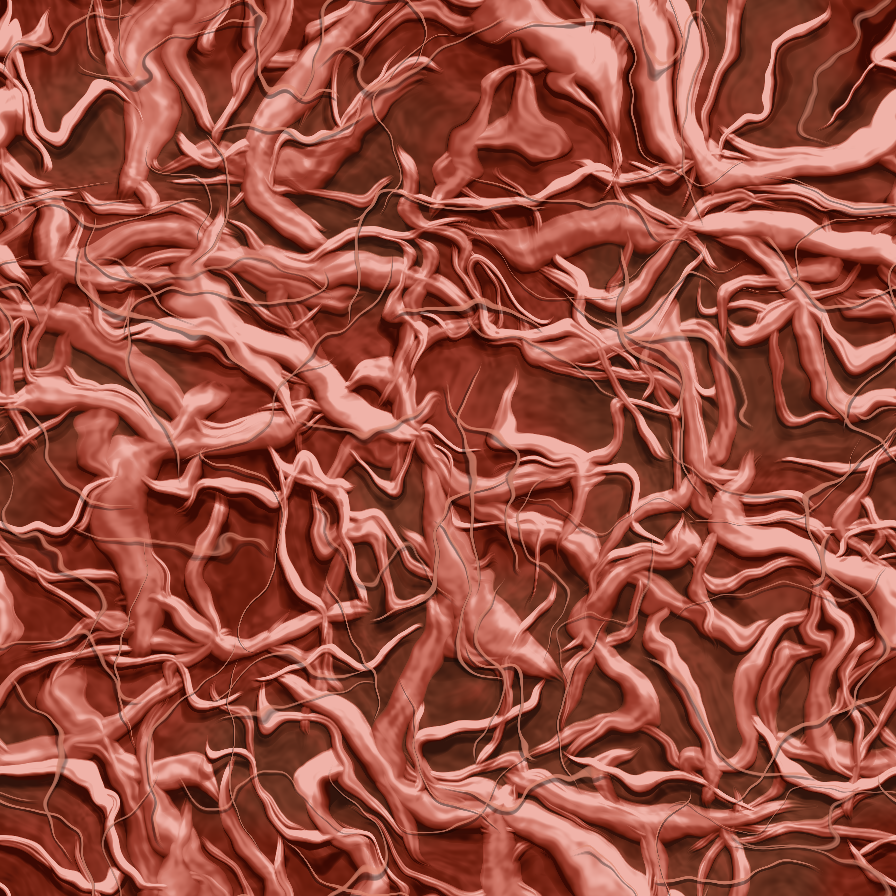
Write a Shadertoy shader that draws this texture.

```glsl
const float TAU = 6.2831853;

vec4 hash4(vec2 p) {
    vec4 q = fract(p.xyxy * vec4(.1031, .1030, .0973, .1099));
    q += dot(q, q.wzxy + 33.33);
    return fract((q.xxyz + q.yzzw) * q.zywx);
}

// Two-channel value noise that wraps after "cells" repeats
vec2 noise(vec2 p, vec2 cells) {
    p *= cells;
    vec2 i = floor(p), f = p - i;
    f = f * f * (3. - 2. * f);
    vec2 a = mod(i, cells), b = mod(i + 1., cells);
    return mix(mix(hash4(a).xy, hash4(vec2(b.x, a.y)).xy, f.x),
               mix(hash4(vec2(a.x, b.y)).xy, hash4(b).xy, f.x), f.y);
}

// Height of scattered, bent and tapered strands, one per jittered cell
float strands(vec2 p, float cells, float halfLength, float halfWidth, float spread, float seed) {
    p *= cells;
    vec2 home = floor(p);
    float top = 0.;
    for (int y = -2; y <= 2; y++)
    for (int x = -2; x <= 2; x++) {
        vec2 cell = home + vec2(x, y);
        vec2 id = mod(cell, cells) + seed;
        vec4 place = hash4(id);
        vec2 d = p - cell - place.xy;
        if (dot(d, d) > 2.2) continue;
        vec4 form = hash4(id + 57.);
        float angle = -.8 + spread * (place.z - .5);
        vec2 axis = vec2(cos(angle), sin(angle));
        vec2 q = vec2(dot(d, axis), dot(d, vec2(-axis.y, axis.x)));
        float taper = 1. - pow(q.x / halfLength, 2.);
        if (taper <= 0.) continue;
        q.y += (.1 + .2 * form.x) * sin(q.x * (2. + 3. * form.y) + TAU * form.z);
        float across = q.y / (halfWidth * (.5 + place.w) * sqrt(taper));
        float body = max(0., 1. - across * across);
        float fibre = sin(across * 8. + 2. * sin(q.x * 6. + TAU * form.x) + TAU * form.w);
        float lift = (.5 + .5 * form.w) * smoothstep(0., .4, taper);
        top = max(top, pow(body, .65) * lift + .06 * fibre * body);
    }
    return top;
}

float relief(vec2 p) {
    vec2 diagonal = vec2(p.x - p.y, p.x + p.y);
    float folds = 1. - abs(2. * noise(diagonal, vec2(5, 9)).x - 1.);
    float creases = 1. - abs(2. * noise(diagonal, vec2(11, 21)).y - 1.);
    float fuzz = noise(diagonal, vec2(38, 85)).x + .7 * noise(p, vec2(150)).y;
    float thick = strands(p, 6., 1., .14, 2.2, 3.);
    float slim = .75 * strands(p, 11., 1.2, .11, 2.8, 31.);
    return max(thick, slim) + .17 * folds + .14 * creases + .08 * fuzz;
}

vec3 fleshRamp(float t) {
    vec3 c = mix(vec3(.23, .035, .01), vec3(.42, .11, .05), smoothstep(.02, .25, t));
    c = mix(c, vec3(.61, .23, .17), smoothstep(.22, .52, t));
    c = mix(c, vec3(.81, .46, .40), smoothstep(.5, .8, t));
    return mix(c, vec3(.94, .70, .66), smoothstep(.78, 1.02, t));
}

void mainImage(out vec4 fragColor, in vec2 fragCoord) {
    vec2 uv = fragCoord / iResolution.xy;

    // Curl the strands
    vec2 p = uv + .10 * (noise(uv, vec2(6)) - .5);
    p += .032 * (noise(uv, vec2(17)) - .5);
    p += .010 * (noise(uv, vec2(47)) - .5);

    // Light from above: a fine slope for form, a coarse one for cast shade
    vec2 toLight = vec2(.2, .98);
    float height = relief(p);
    float slope = height - relief(p + .003 * toLight);
    float shade = height - relief(p + .016 * toLight);
    float tone = .5 + .55 * (height - .52) + 1.2 * slope + .38 * shade;
    tone += .16 * (noise(uv, vec2(9)).y - .5) + .1 * (noise(uv, vec2(110)).x - .5);

    // Brownish felt shows in the hollows
    vec3 color = fleshRamp(tone);
    float hollow = 1. - smoothstep(.25, .55, height);
    float patches = smoothstep(.35, .8, noise(uv, vec2(7)).x);
    vec3 felt = vec3(.50, .29, .19) * (.35 + 1.1 * clamp(tone, 0., 1.));
    color = mix(color, felt, .65 * hollow * patches);

    // Loose pale hairs with a thin shadow
    float hair = strands(p, 9., 1., .019, 6., 83.);
    float hairShadow = strands(p + .004 * toLight, 9., 1., .024, 6., 83.);
    color *= 1. - .4 * smoothstep(0., .8, hairShadow);
    color = mix(color, vec3(.87, .54, .45), .75 * smoothstep(.05, .7, hair));

    fragColor = vec4(color, 1.);
}
```
